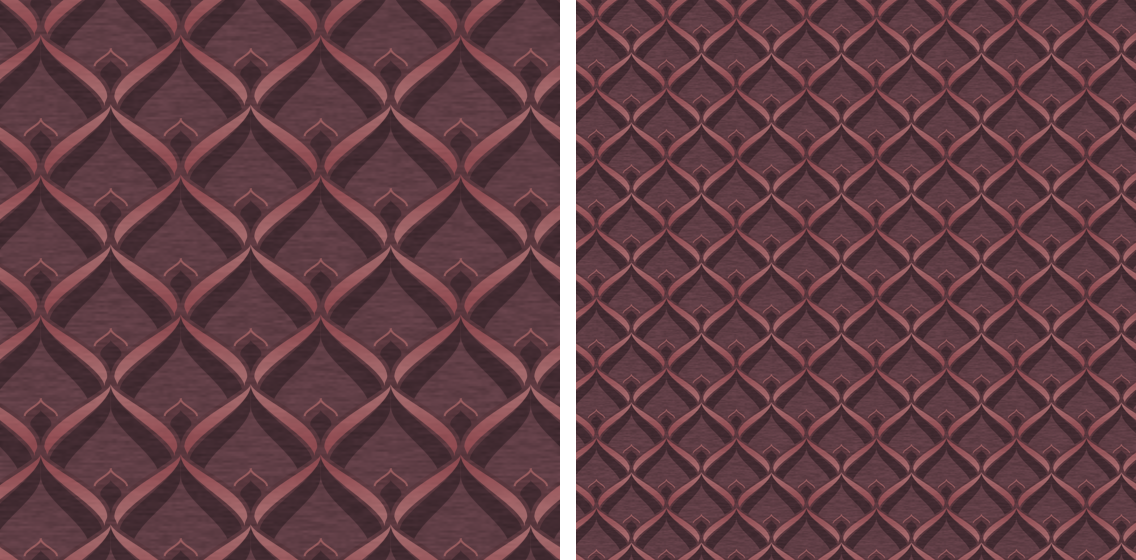
Left, the tile; right, the same tile 2 across and 2 down.
A Shadertoy shader for this pattern:

```glsl
// Draws half-drop ogee ribbons with shadows and small arched buds on a woven ground.
const float REPEATS = 4.0;                    // whole repeats across and down
const vec2 APEX = vec2(0.583, 0.49);          // first apex from the top left, in half repeats
const float BORDER = 0.055;                   // dull edging around the ribbons
const float ARCH_WIDTH = 0.028;
const vec2 THREADS = vec2(44.0, 256.0);       // weave cells across and down
const float WEAVE = 0.16;
const vec3 GROUND = vec3(0.375, 0.242, 0.272);
const vec3 EDGING = vec3(0.355, 0.218, 0.245);
const vec3 SHADOW = vec3(0.255, 0.165, 0.190);
const vec3 RIBBON_RED = vec3(0.56, 0.290, 0.315);
const vec3 RIBBON_PALE = vec3(0.645, 0.415, 0.425);
const vec3 ARCH = vec3(0.60, 0.36, 0.37);
const float PI = 3.14159265;

float hash(vec2 p) {
    vec3 q = fract(vec3(p.xyx) * 0.1031);
    q += dot(q, q.yzx + 33.33);
    return fract((q.x + q.y) * q.z);
}

// Value noise that wraps over the unit square.
float wrapNoise(vec2 uv, vec2 cells) {
    vec2 p = uv * cells, i = floor(p), f = fract(p);
    f = f * f * (3.0 - 2.0 * f);
    vec2 a = mod(i, cells), b = mod(i + 1.0, cells);
    return mix(mix(hash(a), hash(vec2(b.x, a.y)), f.x),
               mix(hash(vec2(a.x, b.y)), hash(b), f.x), f.y);
}

// Approximate distance to an S-curve widening from top to bottom, positive inside.
float ogee(vec2 p, float top, float bottom, float width, float bend) {
    float t = clamp((p.y - top) / (bottom - top), 1e-4, 1.0);
    float u = pow(t, bend);
    float slope = width * 6.0 * u * (1.0 - u) * bend * pow(t, bend - 1.0) / (bottom - top);
    return (width * u * u * (3.0 - 2.0 * u) - p.x) * inversesqrt(1.0 + slope * slope);
}

float fill(float dist, float aa) {
    return smoothstep(-aa, aa, dist);
}

float ribbonOuter(vec2 p) {
    return ogee(p, 0.0, 0.9, 0.95, 0.77);
}

// One scale: p.x is the distance from its axis, p.y the depth below its apex.
vec3 scaleColor(vec2 p, vec3 ribbonColor, float aa) {
    float outer = ribbonOuter(p) - 0.04 * smoothstep(0.88, 1.01, p.y);
    float inner = ogee(p, 0.0, 1.1, 0.93, 1.0);
    float shade = ogee(p, 0.3, 1.35, 0.70, 1.0);
    float arch = ogee(p, 1.208, 1.45, 0.23, 1.0);
    float bud = min(ogee(p, 1.37, 1.56, 0.15, 0.8), 1.87 - p.y);

    // Ground and shadow
    vec3 col = mix(SHADOW, GROUND, fill(shade, aa));

    // Arch and bud
    col = mix(col, EDGING, fill(min(arch, p.y - 1.208), aa));
    float archLine = min(0.5 * ARCH_WIDTH - abs(arch), min(p.y - 1.2, 1.455 - p.y));
    col = mix(col, ARCH, fill(archLine, aa));
    col = mix(col, SHADOW, fill(min(bud, p.y - 1.37), aa));

    // Edging and ribbon
    float innerBorder = BORDER * smoothstep(0.1, 0.9, p.y);
    col = mix(col, EDGING, fill(innerBorder - inner, aa));
    return mix(col, ribbonColor, fill(min(outer, -inner), aa));
}

void mainImage(out vec4 fragColor, in vec2 fragCoord) {
    vec2 uv = fragCoord / iResolution.xy;
    vec2 p = vec2(uv.x, 1.0 - uv.y) * 2.0 * REPEATS - APEX;
    float aa = 1.5 * REPEATS / min(iResolution.x, iResolution.y);

    // Staggered rows, mirrored about each axis
    float row = floor(p.y);
    vec2 cell = vec2(abs(mod(p.x - row + 1.0, 2.0) - 1.0), p.y - row);

    // Ribbon tone swings once per repeat
    float tone = 0.5 - 0.5 * cos(PI * p.y);
    vec3 ribbonColor = mix(RIBBON_RED, RIBBON_PALE, tone);

    // Each scale overlaps the row above it
    vec3 above = scaleColor(vec2(1.0 - cell.x, cell.y + 1.0), ribbonColor, aa);
    vec3 front = scaleColor(cell, ribbonColor, aa);
    vec3 col = mix(above, front, fill(ribbonOuter(cell) + BORDER, aa));

    // Horizontal weave, fainter on the ribbons
    float weave = 0.65 * wrapNoise(uv, THREADS) + 0.35 * wrapNoise(uv, THREADS * vec2(3.0, 1.0));
    float strength = WEAVE * mix(1.0, 0.35, smoothstep(0.4, 0.55, col.r));
    col *= 1.0 + strength * (weave - 0.5) * 1.6;

    fragColor = vec4(col, 1.0);
}
```
